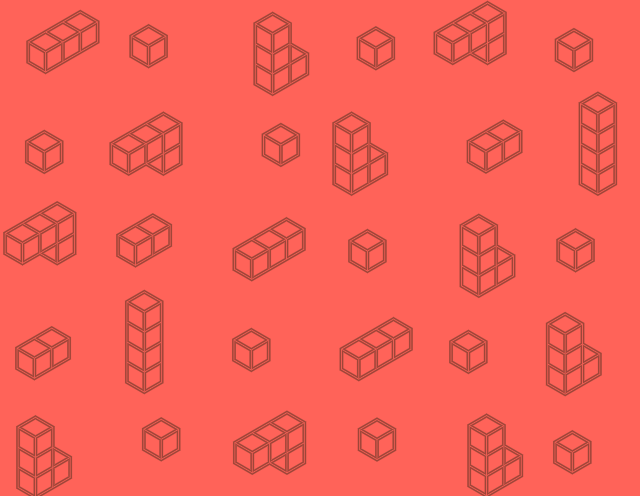
A Shadertoy shader for this pattern:

```glsl
// Scattered isometric block pieces drawn as thin dark double outlines on coral.

const vec3 CORAL = vec3(1.0, 0.39, 0.35);
const vec3 BROWN = vec3(0.62, 0.27, 0.22);

const float CANVAS_HEIGHT = 24.75;      // in cube edges
const vec2 GRID = vec2(6.0, 5.0);       // one piece per cell
const vec2 JITTER = vec2(0.8, 0.4);
const float BAR = 0.056;                // offset of outlines from the true edges
const float LINE = 0.039;               // half width of a line
const float SOFTNESS = 0.036;

// Projected steps from one cube to the next, always towards the viewer
const vec2 NEAR = vec2(-0.866, -0.5);
const vec2 UP = vec2(0.0, 1.0);

vec2 hash22(vec2 p) {
    vec3 q = fract(vec3(p.xyx) * vec3(0.1031, 0.1030, 0.0973));
    q += dot(q, q.yzx + 33.33);
    return fract((q.xx + q.yz) * q.zy);
}

// Outline of a projected cube with edge length 1
float hexagon(vec2 p) {
    p = abs(p);
    return max(p.x, dot(p, vec2(0.5, 0.866))) - 0.866;
}

float topFace(vec2 p) {
    return dot(abs(p - vec2(0.0, 0.5)), vec2(0.5, 0.866)) - 0.433;
}

// The three visible faces are one rhombus turned by thirds
float cubeFaces(vec2 p) {
    mat2 third = mat2(-0.5, 0.866, -0.866, -0.5);
    vec2 q = third * p;
    return min(topFace(p), min(topFace(q), topFace(third * q)));
}

float stroke(float d, float soft) {
    return 1.0 - smoothstep(LINE - soft, LINE + soft, abs(d));
}

// A chain of cubes from back to front: one first step, then equal further steps
float piece(vec2 p, int count, vec2 firstStep, vec2 nextStep, float soft) {
    float steps = float(count - 1);
    vec2 span = firstStep * min(steps, 1.0) + nextStep * max(steps - 1.0, 0.0);
    vec2 center = -0.5 * span;
    float silhouette = 1e3;
    float faces = 1e3;
    for (int i = 0; i < count; i++) {
        float hex = hexagon(p - center);
        silhouette = min(silhouette, hex);
        // Nearer cubes cut away the faces behind them
        faces = min(max(faces, -hex), cubeFaces(p - center));
        center += i == 0 ? firstStep : nextStep;
    }
    return max(stroke(silhouette - BAR, soft), stroke(faces + BAR, soft));
}

float largePiece(vec2 p, float pick, float soft) {
    if (pick < 0.38) return piece(p, 4, NEAR, UP, soft);    // tower with a foot
    if (pick < 0.62) return piece(p, 3, NEAR, NEAR, soft);  // bar
    if (pick < 0.81) return piece(p, 4, UP, NEAR, soft);    // bar on a leg
    return piece(p, 4, UP, UP, soft);                       // tower
}

float smallPiece(vec2 p, float pick, float soft) {
    int count = pick < 0.77 ? 1 : 2;
    return piece(p, count, NEAR, NEAR, soft);
}

// Large and small pieces alternate so that neighbours keep clear of each other
float scatter(vec2 p, vec2 cellSize, float soft) {
    vec2 home = floor(p / cellSize);
    float ink = 0.0;
    for (int y = -1; y <= 1; y++) {
        for (int x = -1; x <= 1; x++) {
            vec2 cell = home + vec2(x, y);
            if (any(lessThan(cell, vec2(0.0))) || any(greaterThanEqual(cell, GRID))) continue;
            vec2 offset = (hash22(cell + 7.0) * 2.0 - 1.0) * JITTER;
            vec2 local = p - (cell + 0.5) * cellSize - offset;
            float pick = fract(floor((cell.x + GRID.x * cell.y) * 0.5) * 0.618 + 0.1);
            bool large = mod(cell.x + cell.y, 2.0) < 0.5;
            ink = max(ink, large ? largePiece(local, pick, soft) : smallPiece(local, pick, soft));
        }
    }
    return ink;
}

void mainImage(out vec4 fragColor, in vec2 fragCoord) {
    float pixel = CANVAS_HEIGHT / iResolution.y;
    vec2 cellSize = iResolution.xy * pixel / GRID;
    float soft = max(SOFTNESS, 0.6 * pixel);
    float ink = scatter(fragCoord * pixel, cellSize, soft);
    fragColor = vec4(mix(CORAL, BROWN, ink), 1.0);
}
```
